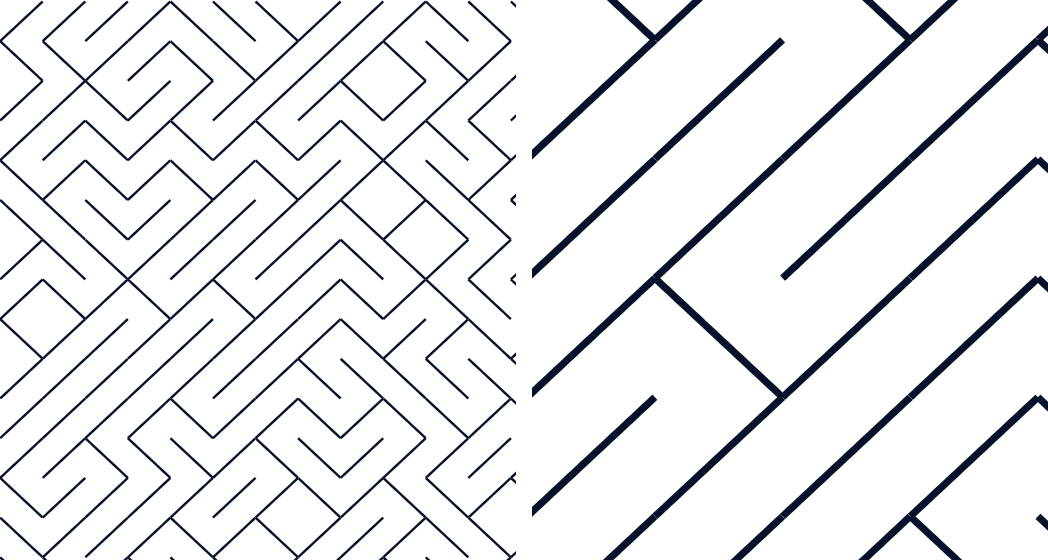
Left, the full canvas; right, a detail of the centre.
Write a Shadertoy shader that draws this pattern.

```glsl
// A diagonal maze: every cell of a slightly wide grid holds one straight stroke
// joining two opposite corners, its direction picked by a hash of the cell.
// Strokes are flat-ended boxes; neighbouring cells are scanned so corners overlap.

const vec2 CELL = vec2(0.0760, 0.0709);    // cell size, in canvas heights
const vec2 GRID_START = vec2(0.0003, 0.0026); // grid corner, from the top left
const float STROKE_WIDTH = 0.0043;
const float RISING_SHARE = 0.56;           // share of strokes that rise rightward
const vec3 PAPER = vec3(1.0);
const vec3 INK = vec3(0.02, 0.07, 0.16);

// Integer hash of a cell index, from 0 to 1
float hashCell(ivec2 cell) {
    uint h = uint(cell.x) * 73856093u ^ uint(cell.y) * 19349663u;
    h = (h ^ (h >> 15)) * 2246822519u;
    h = (h ^ (h >> 13)) * 3266489917u;
    h ^= h >> 16;
    return float(h & 65535u) / 65536.0;
}

// Smoothed coverage of a flat-ended stroke centred on the origin
float strokeCoverage(vec2 p, vec2 span, float width, float pixel) {
    vec2 along = normalize(span);
    vec2 across = vec2(-along.y, along.x);
    vec2 local = abs(vec2(dot(p, along), dot(p, across)));
    vec2 halfSize = 0.5 * vec2(length(span), width);
    vec2 cover = clamp((halfSize - local) / pixel + 0.5, 0.0, 1.0);
    return cover.x * cover.y;
}

// Ink coverage of the maze at p, with y pointing down
float mazeCoverage(vec2 p, vec2 cellSize, float width, float pixel) {
    ivec2 home = ivec2(floor(p / cellSize));
    float ink = 0.0;
    for (int y = -1; y <= 1; y++) {
        for (int x = -1; x <= 1; x++) {
            ivec2 cell = home + ivec2(x, y);
            // The maze begins at its top left corner
            if (cell.x < 0 || cell.y < 0) continue;
            float slope = hashCell(cell) < RISING_SHARE ? -1.0 : 1.0;
            vec2 center = (vec2(cell) + 0.5) * cellSize;
            vec2 span = cellSize * vec2(1.0, slope);
            ink = max(ink, strokeCoverage(p - center, span, width, pixel));
        }
    }
    return ink;
}

void mainImage(out vec4 fragColor, in vec2 fragCoord) {
    float pixel = 1.0 / iResolution.y;
    vec2 p = vec2(fragCoord.x, iResolution.y - fragCoord.y) * pixel - GRID_START;
    float ink = mazeCoverage(p, CELL, STROKE_WIDTH, pixel);
    fragColor = vec4(mix(PAPER, INK, ink), 1.0);
}
```
